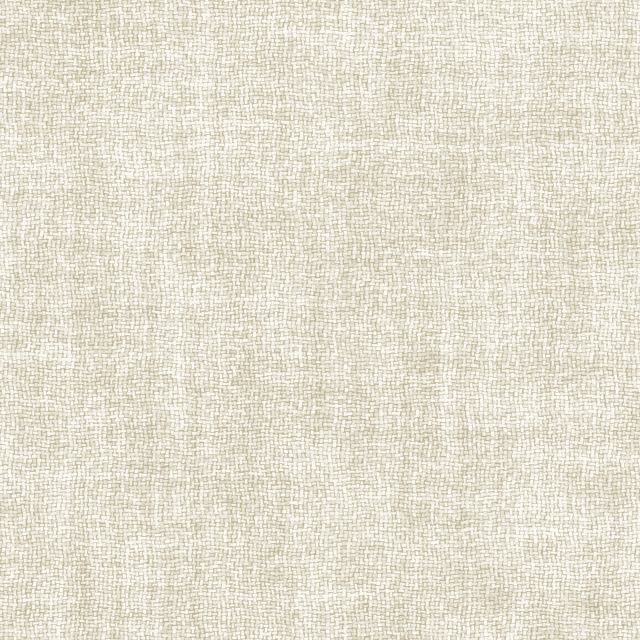
Reproduce this texture procedurally as a Shadertoy shader.

```glsl
// Pale linen: an irregular plain weave of cream threads with tan gaps and faint slubs.
#define THREADS vec2(144.0, 165.0)
#define GAP_COLOR vec3(0.750, 0.710, 0.590)
#define THREAD_COLOR vec3(0.985, 0.978, 0.958)
#define FLOAT_HALF vec2(0.62, 0.36)
#define THREAD_TONE 0.88
#define FLOAT_VARIATION 0.34
#define STREAK_VARIATION 0.34
#define BLOTCH_VARIATION 0.14
#define GRAIN_VARIATION 0.36
#define GRAIN_SCALE 400.0
#define WOBBLE 0.32
#define SAMPLES 3

float hash(vec2 p) {
    vec3 q = fract(p.xyx * vec3(0.1031, 0.1030, 0.0973));
    q += dot(q, q.yzx + 33.33);
    return fract((q.x + q.y) * q.z);
}

float valueNoise(vec2 p) {
    vec2 cell = floor(p);
    vec2 f = fract(p);
    f = f * f * (3.0 - 2.0 * f);
    float low = mix(hash(cell), hash(cell + vec2(1, 0)), f.x);
    float high = mix(hash(cell + vec2(0, 1)), hash(cell + vec2(1, 1)), f.x);
    return mix(low, high, f.y);
}

float roundedBox(vec2 p, vec2 halfSize, float radius) {
    vec2 q = abs(p) - halfSize + radius;
    return length(max(q, 0.0)) + min(max(q.x, q.y), 0.0) - radius;
}

// Layered sines bend the threads slightly.
vec2 bendThreads(vec2 p) {
    vec2 slow = sin(p.yx * 0.19 + 2.0 * sin(p * 0.07));
    vec2 quick = sin(p.yx * 0.83 + p * 0.31 + 1.7);
    return p + WOBBLE * (slow + 0.45 * quick);
}

// Even cells show the weft on top, odd cells the warp.
bool isWeft(vec2 cell) {
    return mod(cell.x + cell.y, 2.0) < 0.5;
}

float floatDistance(vec2 p, vec2 cell) {
    vec2 jitter = vec2(hash(cell + 17.3), hash(cell + 71.9)) - 0.5;
    vec2 local = p - cell - 0.5 - 0.16 * jitter;
    bool weft = isWeft(cell);
    float thread = weft ? cell.y : cell.x + 500.0;
    vec2 halfSize = FLOAT_HALF;
    halfSize.x += 0.20 * (hash(cell + 33.1) - 0.5);
    halfSize.y += 0.12 * (hash(vec2(thread, 9.0)) - 0.5) + 0.08 * jitter.x;
    return roundedBox(weft ? local : local.yx, halfSize, 0.2);
}

float weaveTone(vec2 uv) {
    vec2 p = bendThreads(uv * THREADS);
    vec2 base = floor(p);

    // Nearest float among this cell and its four neighbours.
    vec2 nearest = base;
    float d = floatDistance(p, base);
    for (int i = 0; i < 4; i++) {
        float side = i < 2 ? -1.0 : 1.0;
        vec2 cell = base + (i % 2 == 0 ? vec2(side, 0) : vec2(0, side));
        float other = floatDistance(p, cell);
        if (other < d) {
            d = other;
            nearest = cell;
        }
    }

    // Slubs run along each thread.
    vec2 alongThread = isWeft(nearest) ? vec2(p.x / 11.0, nearest.y)
                                      : vec2(p.y / 18.0, nearest.x + 500.0);
    float streak = valueNoise(alongThread) - 0.5;
    float bands = valueNoise(p * vec2(0.45, 0.015)) + valueNoise(p * vec2(0.03, 0.4)) - 1.0;

    float body = smoothstep(0.12, -0.20, d);
    float tone = THREAD_TONE * body;
    tone += FLOAT_VARIATION * (hash(nearest + 5.7) - 0.5) * body;
    tone += STREAK_VARIATION * (0.6 * streak + 0.4 * bands);
    tone += BLOTCH_VARIATION * (valueNoise(uv * 14.0) - 0.5);
    tone += GRAIN_VARIATION * (valueNoise(uv * GRAIN_SCALE) - 0.5);
    return tone;
}

void mainImage(out vec4 fragColor, in vec2 fragCoord) {
    // Average several points per pixel to smooth the edges.
    float tone = 0.0;
    for (int y = 0; y < SAMPLES; y++) {
        for (int x = 0; x < SAMPLES; x++) {
            vec2 offset = (vec2(x, y) + 0.5) / float(SAMPLES) - 0.5;
            tone += weaveTone((fragCoord + offset) / iResolution.y);
        }
    }
    tone /= float(SAMPLES * SAMPLES);
    fragColor = vec4(mix(GAP_COLOR, THREAD_COLOR, clamp(tone, 0.0, 1.0)), 1.0);
}
```
